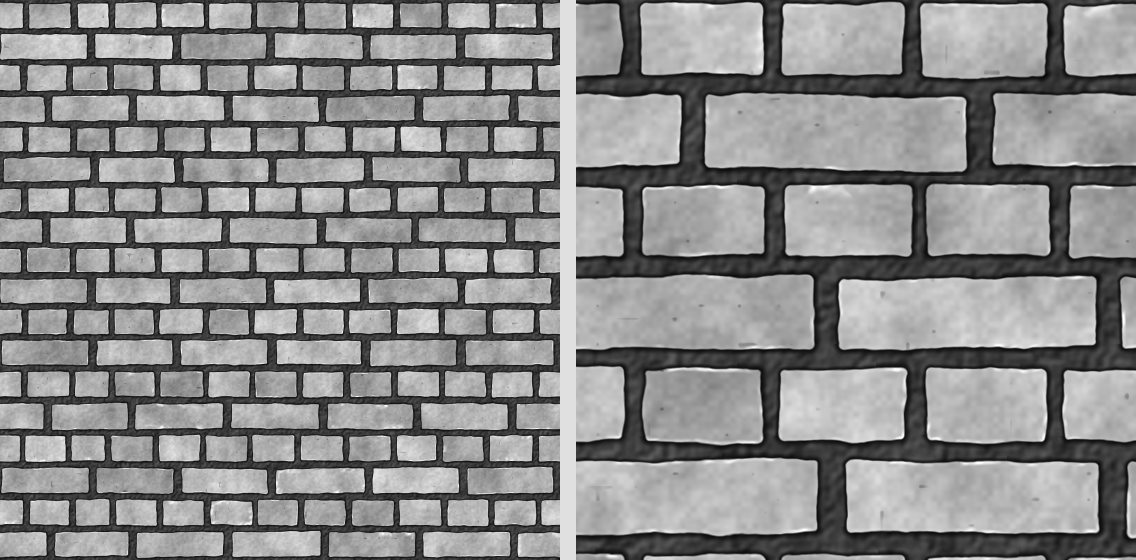
Left, the full canvas; right, a detail of the centre.
This texture is drawn by a WebGL 1 fragment shader. Its source:

```glsl
precision highp float;
// Weathered grey brick wall: courses of long stretchers alternating with short headers in dark mortar.
uniform vec2 u_resolution;

const float COURSES = 18.0;
const vec3 BRICK_GREY = vec3(0.69);
const vec3 CHIP_WHITE = vec3(0.88);
const vec3 MORTAR_GREY = vec3(0.235);

float hash(vec2 p) {
  return fract(sin(dot(p, vec2(12.9898, 78.233))) * 43758.5453);
}

// Random value from -1 to 1
float jitter(vec2 p) {
  return 2.0 * hash(p) - 1.0;
}

// Value noise that tiles over the unit square
float noise(vec2 uv, vec2 cells) {
  vec2 p = uv * cells;
  vec2 i = floor(p);
  vec2 f = fract(p);
  f = f * f * (3.0 - 2.0 * f);
  vec2 a = mod(i, cells);
  vec2 b = mod(i + 1.0, cells);
  return mix(mix(hash(a), hash(vec2(b.x, a.y)), f.x),
             mix(hash(vec2(a.x, b.y)), hash(b), f.x), f.y);
}

float fbm(vec2 uv, vec2 cells) {
  float sum = 0.0;
  float weight = 0.533;
  for (int i = 0; i < 4; i++) {
    sum += weight * noise(uv, cells);
    cells *= 2.0;
    weight *= 0.5;
  }
  return sum;
}

// Slope of fine noise towards the light at the upper left
float relief(vec2 uv, vec2 cells) {
  vec2 toLight = vec2(-0.5, 0.5) / cells;
  return noise(uv, cells) - noise(uv + toLight, cells);
}

float roundedBox(vec2 p, vec2 halfSize, float radius) {
  vec2 q = abs(p) - halfSize + radius;
  return length(max(q, 0.0)) + min(max(q.x, q.y), 0.0) - radius;
}

// Offset from the brick centre (xy), signed distance (z), random seed (w)
vec4 brickAt(vec2 uv) {
  float course = floor(uv.y * COURSES);
  float header = mod(course, 2.0);
  float pair = floor(course / 2.0);
  float shifted = 1.0 - mod(pair + step(4.0, pair), 2.0);

  // Each course holds one cut brick, then equal ones
  float count = mix(6.0, 12.0, header);
  float start = mix(mix(0.167, 0.087, shifted), 0.128, header);
  start += 0.005 * jitter(vec2(course, 3.7));
  float cut = mix(0.150, 0.0703, header);
  float pitch = (1.0 - cut) / (count - 1.0);
  float x = fract(uv.x - start);
  float index = x < cut ? 0.0 : 1.0 + floor((x - cut) / pitch);
  float left = index < 0.5 ? 0.0 : cut + (index - 1.0) * pitch;
  float right = cut + index * pitch;

  // Uneven joints
  vec2 id = vec2(index, course);
  vec2 next = vec2(mod(index + 1.0, count), course);
  float gap = mix(0.0078, 0.0058, header);
  left += gap + 0.0022 * jitter(id + 0.31) + 0.001 * jitter(id + 7.1);
  right -= gap - 0.0022 * jitter(next + 0.31) + 0.001 * jitter(id + 9.4);
  float middle = (course + 0.5) / COURSES + 0.0009 * jitter(id + 4.2);
  vec2 offset = vec2(x - 0.5 * (left + right), uv.y - middle);
  offset.y += 0.02 * offset.x * jitter(id + 5.6);
  vec2 halfSize = vec2(0.5 * (right - left), 0.0217 + 0.0008 * jitter(id + 2.8));
  return vec4(offset, roundedBox(offset, halfSize, 0.003), hash(id + 11.3));
}

vec3 brickColor(vec2 uv, float d, float seed) {
  float tone = 0.13 * (seed - 0.5);
  tone += 0.30 * (fbm(uv, vec2(26.0)) - 0.5);
  tone += 0.07 * (noise(uv, vec2(80.0, 16.0)) - 0.5);
  tone += 0.07 * (noise(uv, vec2(300.0)) - 0.5) + 0.06 * relief(uv, vec2(150.0));
  tone -= 0.18 * smoothstep(0.93, 1.0, noise(uv, vec2(130.0)));
  // Pale chips along the rim, deeper on a few bricks
  float depth = mix(0.0028, 0.010, step(0.86, fract(seed * 17.0)));
  float chips = smoothstep(-depth, -0.0006, d) * smoothstep(0.53, 0.68, fbm(uv, vec2(45.0)));
  float rim = smoothstep(-0.003, 0.0, d);
  vec3 color = BRICK_GREY + tone + 0.04 * rim;
  return mix(color, CHIP_WHITE + 0.3 * relief(uv, vec2(200.0)), chips);
}

vec3 mortarColor(vec2 uv, vec2 offset, float d) {
  float grit = 0.16 * (fbm(uv, vec2(90.0)) - 0.5) + 0.14 * relief(uv, vec2(240.0));
  // Contact shadow, wider below and to the right of a brick
  float reach = offset.y < -0.018 || offset.x > 0.02 ? 0.0045 : 0.003;
  return (MORTAR_GREY + grit) * mix(0.22, 1.0, smoothstep(0.0, reach, d));
}

void main() {
  vec2 uv = gl_FragCoord.xy / u_resolution;
  // Courses sag upwards a little below mid height
  vec2 wall = uv;
  wall.y -= 0.009 * smoothstep(0.0, 0.38, uv.y) * (1.0 - smoothstep(0.4, 0.85, uv.y));

  vec4 brick = brickAt(wall);
  float d = brick.z + 0.0045 * (fbm(uv, vec2(50.0)) - 0.5);
  float soft = max(0.0007, 0.7 / u_resolution.y);
  float face = 1.0 - smoothstep(-soft, soft, d);
  vec3 color = mix(mortarColor(uv, brick.xy, d), brickColor(uv, d, brick.w), face);
  gl_FragColor = vec4(clamp(color, 0.0, 1.0), 1.0);
}
```
